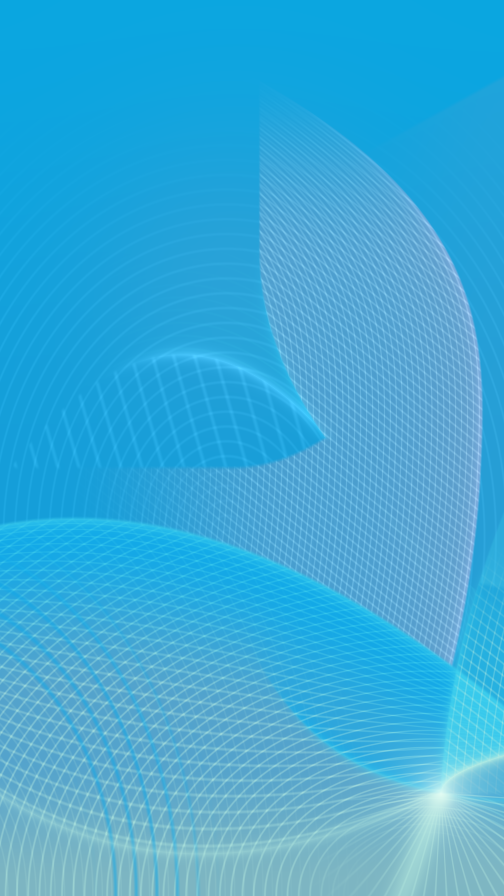
Give the GLSL for this background, as a Shadertoy shader.

```glsl
// Translucent woven sheets over a blue sky: a tall mauve sail, a wide wave and a bright fan.
// Each sheet is bounded by polynomial curves and filled with antialiased contour lines;
// rims and a focal flare add the light.

#define SKY_TOP vec3(0.04, 0.65, 0.88)
#define SKY_LOW vec3(0.08, 0.62, 0.85)
#define MAUVE   vec3(0.40, 0.62, 0.79)
#define STEEL   vec3(0.33, 0.64, 0.80)
#define SAND    vec3(0.49, 0.71, 0.76)
#define AZURE   vec3(0.06, 0.66, 0.91)
#define CYAN    vec3(0.25, 0.82, 0.93)
#define PALE    vec3(0.72, 0.93, 0.88)
#define FOCUS   vec2(0.875, 0.1146)
#define SOFT    0.003

// Soft half-plane: 1 where d is positive
float side(float d) { return smoothstep(-SOFT, SOFT, d); }

// Falling ramp: 1 below a, 0 above b
float fall(float a, float b, float x) { return 1.0 - smoothstep(a, b, x); }

// Light along a boundary at signed distance d
float rim(float d, float width) { return exp(-abs(d) / width); }

// One thin line per unit of c
float threads(float c) {
    float px = fwidth(c);
    float d = abs(fract(c) - 0.5);
    float w = max(0.16, 1.2 * px);
    return fall(0.0, w, d) * fall(0.35, 0.8, px);
}

// Boundary curves
float sailRight(float v) {
    float d = v - 0.54;
    return 0.957 - d * d * max(1.2 + 5.5 * d, 0.75);
}
float sailLeft(float v) {
    float d = max(0.72 - v, 0.0);
    return 0.515 + 3.0 * d * d;
}
float waveTop(float u) { return 0.414 + u * (0.103 + u * (-0.355 + 0.05 * u)); }
float waveFoot(float u) {
    float d = u - 0.4;
    return 0.047 + d * d * (0.36 - 0.12 * d);
}
float bowl(float u) {
    float t = 1.0 - u;
    return 0.108 + 0.45 * t * t + 3.5 * pow(t, 6.0);
}

vec3 sky(vec2 p) {
    vec3 col = mix(SKY_LOW, SKY_TOP, smoothstep(0.45, 1.0, p.y));
    vec2 h = (p - vec2(0.47, 0.70)) / vec2(0.30, 0.17);
    col = mix(col, MAUVE, 0.28 * exp(-dot(h, h)));
    float sheet = side(0.84 + 0.31 * (p.x - 0.76) - p.y) * smoothstep(0.65, 1.0, p.x);
    col = mix(col, MAUVE, 0.22 * sheet);
    // Faint sweeping threads on the left and right
    float sweep = threads(55.0 * length((p - vec2(0.45, 0.40)) * vec2(0.8, 1.1)));
    return col + 0.035 * sweep * fall(0.6, 0.9, p.y);
}

vec3 sail(vec3 col, vec2 p) {
    float arch = 0.604 - 1.1 * (p.x - 0.36) * (p.x - 0.36);
    float dip = max(p.x - 0.463, 0.0);
    float hollow = 0.478 + dip * dip;
    float right = sailRight(p.y) - p.x;
    float left = p.x - sailLeft(p.y);

    // Veil above the arch, dark lens beneath it
    float veil = side(p.y - arch) * side(-left) * smoothstep(0.1, 0.5, p.x) * fall(0.55, 0.78, p.y);
    col = mix(col, CYAN, veil * (0.12 + 0.10 * threads(70.0 * (p.y - arch))));
    col += 0.14 * rim(p.y - arch, 0.006) * smoothstep(0.18, 0.4, p.x) * fall(0.6, 0.66, p.x);
    float lens = side(arch - p.y) * side(p.y - hollow) * fall(0.6, 0.66, p.x);
    col += 0.05 * lens * threads(24.0 * (p.x + 0.5 * p.y));

    // Main body
    float body = max(side(left), side(hollow - p.y) * smoothstep(0.12, 0.6, p.x));
    body *= side(right) * fall(0.70, 0.93, p.y);
    col = mix(col, MAUVE, body * (0.62 + 0.33 * rim(right, 0.12)));
    float weave = threads(85.0 * right) + threads(95.0 * (p.y + 0.45 * p.x));
    col += body * weave * vec3(0.09, 0.08, 0.06);
    col += vec3(0.13, 0.07, 0.09) * rim(right, 0.012) * fall(0.7, 0.93, p.y) * side(right);
    return col + vec3(0.04, 0.08, 0.06) * rim(left, 0.008) * side(p.y - 0.51) * fall(0.58, 0.75, p.y);
}

vec3 wave(vec3 back, vec2 p) {
    float depth = waveTop(p.x) - p.y;
    float foot = p.y - waveFoot(p.x);
    float basin = p.y - bowl(p.x);
    vec3 col = mix(AZURE, STEEL, smoothstep(0.0, 0.20, depth));
    col = mix(col, SAND, fall(0.01, 0.16, p.y));
    float pool = side(basin) * smoothstep(0.48, 0.62, p.x);
    col = mix(col, AZURE, pool * (0.25 + 0.6 * rim(basin, 0.03)));

    // Three crossing families of threads
    float t = max(depth / (depth + max(foot, 0.0) + 0.001), 0.0);
    float r = length((p - vec2(0.85, 0.0)) / vec2(0.85, 0.36));
    float q = length((p + vec2(0.2, 0.0)) / vec2(0.45, 0.332));
    float net = threads(26.0 * pow(t, 0.7)) * side(foot) * 0.30;
    net += threads(38.0 * r) * smoothstep(0.15, 0.35, r) * 0.38;
    net += threads(24.0 * q) * fall(0.3, 0.8, p.x) * 0.14;
    col = mix(col, mix(CYAN, PALE, smoothstep(0.02, 0.2, depth)), min(net, 0.7));
    float dark = threads(11.0 * q) * smoothstep(0.85, 0.95, q) * fall(1.2, 1.45, q);
    col = mix(col, AZURE, 0.5 * dark);

    // Bright boundaries
    col = mix(col, PALE, 0.40 * rim(foot, 0.005));
    col = mix(col, CYAN, 0.55 * rim(basin, 0.004) * smoothstep(0.5, 0.7, p.x));
    col = mix(col, CYAN, 0.75 * rim(depth, 0.007));
    return mix(back, col, side(depth));
}

vec3 fan(vec3 col, vec2 p, float aspect) {
    vec2 d = p - FOCUS;
    float edge = d.x - 0.1 * d.y - 0.95 * d.y * d.y;
    float crest = p.y - waveTop(p.x);
    float inside = side(edge) * side(d.y);
    float lip = d.y - 0.042 * sqrt(max(d.x, 0.0) / 0.125);
    col = mix(col, CYAN, inside * (0.25 + 0.5 * fall(0.25, 0.40, p.y)));
    col = mix(col, SKY_LOW, 0.55 * inside * side(crest) * side(0.349 - 0.1 * edge - p.y));
    float net = threads(60.0 * edge) + threads(75.0 * crest);
    col = mix(col, PALE, 0.3 * inside * net * fall(0.25, 0.4, p.y));
    col = mix(col, STEEL, 0.65 * side(-lip) * side(p.y - bowl(p.x)) * side(d.x));
    col = mix(col, PALE, 0.85 * rim(lip, 0.006) * side(d.x));
    col = mix(col, CYAN, 0.6 * rim(edge, 0.008) * side(d.y) * fall(0.2, 0.43, p.y));

    // Rays beneath the focus and the flare itself
    vec2 g = vec2(d.x, d.y * aspect);
    float below = side(-g.y);
    float rays = threads(9.0 * atan(g.x, -g.y)) * below * smoothstep(0.6, 0.85, p.x);
    col = mix(col, PALE, 0.35 * rays);
    float across = g.x - 0.375 * g.y;
    col = mix(col, PALE, 0.75 * below * exp(-across * across / 0.0009) * exp(2.5 * g.y));
    return mix(col, vec3(0.92, 1.0, 0.96), 0.9 * exp(-length(g) / 0.045));
}

void mainImage(out vec4 fragColor, in vec2 fragCoord) {
    vec2 p = fragCoord / iResolution.xy;
    vec3 col = sail(sky(p), p);
    col = wave(col, p);
    col = fan(col, p, iResolution.y / iResolution.x);
    fragColor = vec4(clamp(col, 0.0, 1.0), 1.0);
}
```
